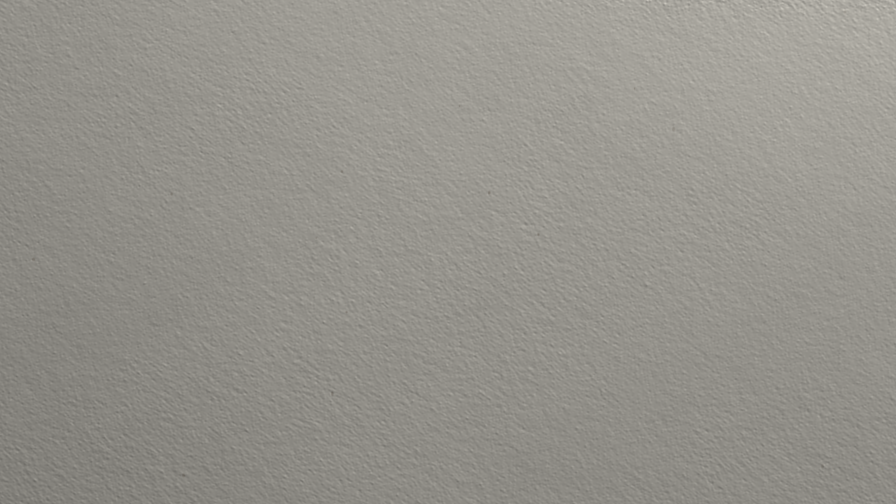
Reproduce this texture procedurally as a Shadertoy shader.

```glsl
// A painted plaster wall under soft light falling from the upper right.
// Cellular bumps form a fine relief, shaded by its slope toward the light;
// a broad tone gradient, faint mottling and a few small pits lie over it.

const vec3 PAINT_TINT = vec3(1.0, 0.984, 0.938);
const vec3 PIT_TINT = vec3(0.85, 0.95, 1.0);
const vec2 LIGHT_DIR = vec2(0.57, 0.82);
const float STREAK_ANGLE = -0.62;

vec3 hash3(vec2 cell) {
    vec3 p = fract(cell.xyx * vec3(0.1031, 0.1030, 0.0973));
    p += dot(p, p.yxz + 33.33);
    return fract((p.xxy + p.yzz) * p.zyx);
}

vec2 rotate(vec2 p, float angle) {
    float c = cos(angle), s = sin(angle);
    return vec2(c * p.x + s * p.y, c * p.y - s * p.x);
}

// Sum of soft raised or sunken bumps, one per cell
float bumpField(vec2 p) {
    vec2 cell = floor(p);
    float height = 0.0;
    for (int y = -1; y <= 1; y++) {
        for (int x = -1; x <= 1; x++) {
            vec2 id = cell + vec2(x, y);
            vec3 rnd = hash3(id);
            vec2 d = p - id - rnd.xy;
            height += (2.0 * rnd.z - 1.0) * exp(-5.0 * dot(d, d));
        }
    }
    return height;
}

// Slope toward the light of bumps stretched along one direction
float relief(vec2 p, float scale, float stretch, float angle) {
    vec2 squeeze = vec2(1.0 / stretch, 1.0);
    vec2 q = rotate(p, angle) * scale * squeeze;
    vec2 stepToLight = 0.2 * rotate(LIGHT_DIR, angle) * squeeze;
    return bumpField(q - stepToLight) - bumpField(q + stepToLight);
}

// Layered sines for slow, irregular variation
float waves(vec2 p) {
    float sum = 0.0, weight = 0.5;
    for (int i = 0; i < 4; i++) {
        sum += weight * sin(p.x + 1.7 * sin(p.y)) * sin(p.y + 1.3);
        p = rotate(p, 1.1) * 1.8 + 2.4;
        weight *= 0.6;
    }
    return sum;
}

// Broad light: dim at the left and bottom, bright at the upper right
float wallTone(vec2 uv) {
    float tone = 0.499 + 0.05 * smoothstep(-0.1, 0.5, uv.x);
    tone += 0.072 * uv.y + 0.025 * uv.x * uv.y;
    vec2 toGlow = (uv - vec2(0.94, 0.97)) * vec2(3.5, 3.0);
    return tone + 0.03 * exp(-dot(toGlow, toGlow));
}

// Sparse pits: x is the dark hollow, y its lit lower-left rim
vec2 pits(vec2 p, float scale, float chance, float pixel) {
    vec2 id = floor(p * scale);
    vec3 place = hash3(id + 71.0);
    vec3 form = hash3(id + 137.0);
    vec2 d = p - (id + 0.15 + 0.7 * place.xy) / scale;
    float radius = mix(0.0012, 0.003, form.x);
    vec2 shape = vec2(1.0, mix(0.5, 1.1, form.y));
    float soft = 0.5 * pixel + 0.001;
    float hollow = 1.0 - smoothstep(radius - soft, radius + soft, length(d * shape));
    vec2 rimOffset = LIGHT_DIR * radius * 1.4;
    float rim = 1.0 - smoothstep(radius - soft, radius + soft, length((d + rimOffset) * shape));
    return vec2(hollow, rim * (1.0 - hollow)) * step(place.z, chance) * mix(0.4, 1.0, form.z);
}

void mainImage(out vec4 fragColor, in vec2 fragCoord) {
    vec2 uv = fragCoord / iResolution.xy;
    vec2 p = fragCoord / iResolution.y;
    float pixel = 1.0 / iResolution.y;

    // Bend the grain so that no row of cells shows
    vec2 bent = p + 0.002 * vec2(waves(p * 23.0), waves(p * 23.0 + 9.0));

    // Round grains everywhere, diagonal wrinkles in loose patches
    float wrinkled = smoothstep(-0.35, 0.45, waves(p * 4.0 + 2.0) + 0.35 - 0.5 * uv.y);
    float grain = 0.75 * relief(bent, 182.0, 1.1, 0.4);
    grain += mix(0.3, 0.75, wrinkled) * relief(bent + 5.0, 172.0, 1.9, STREAK_ANGLE);
    grain += 0.28 * relief(bent + 11.0, 95.0, 1.4, STREAK_ANGLE);
    grain += 0.14 * relief(bent + 17.0, 40.0, 1.2, STREAK_ANGLE);

    // Rougher paint along the upper right edge
    float roughEdge = smoothstep(0.95, 1.0, uv.y) * smoothstep(0.55, 0.8, uv.x);
    float contrast = 0.074 * (1.0 + 0.7 * roughEdge);

    float mottle = 0.006 * waves(p * 9.0) + 0.005 * waves(p * 31.0 + 4.0);
    float tone = wallTone(uv) + mottle + contrast * grain;
    vec3 color = tone * PAINT_TINT;

    // Small dark pits with a lit rim
    vec2 pit = pits(p, 7.0, 0.15, pixel);
    color -= 0.12 * pit.x * PIT_TINT;
    color += 0.04 * pit.y;

    fragColor = vec4(clamp(color, 0.0, 1.0), 1.0);
}
```
